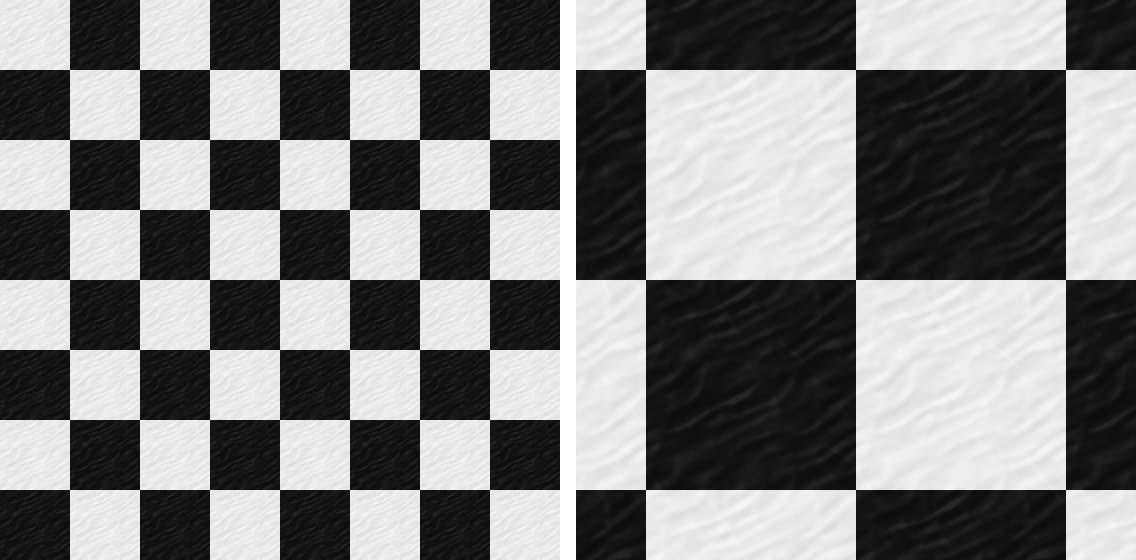
Left, the full canvas; right, a detail of the centre.
Write a Shadertoy shader that draws this pattern.

```glsl
// Black and white checkerboard of embossed, finely creased leather squares.

const float TILES = 8.0;            // squares across and down
const float WHITE_LOW = 0.865;      // shaded and lit tones of each square
const float WHITE_HIGH = 0.96;
const float BLACK_LOW = 0.05;
const float BLACK_HIGH = 0.15;
const float LIGHT_STEP = 0.014;     // relief sampling distance, in squares
const float RELIEF_GAIN = 1.0;
const float VEIN_GAIN = 0.22;
const float WARP = 0.035;           // waviness of the creases

float hash(vec2 p) {
    vec3 q = fract(vec3(p.xyx) * 0.1031);
    q += dot(q, q.yzx + 33.33);
    return fract((q.x + q.y) * q.z);
}

// Value noise that wraps after a whole number of lattice cells.
float wrapNoise(vec2 p, vec2 period, float seed) {
    vec2 cell = floor(p);
    vec2 f = p - cell;
    f = f * f * (3.0 - 2.0 * f);
    vec2 a = mod(cell, period) + seed;
    vec2 b = mod(cell + 1.0, period) + seed;
    return mix(mix(hash(a), hash(vec2(b.x, a.y)), f.x),
               mix(hash(vec2(a.x, b.y)), hash(b), f.x), f.y);
}

// Sharp crests; whole-number shears keep the wrap intact.
float ridge(vec2 p, vec2 freq, float seed) {
    float n = wrapNoise(p * freq, freq, seed);
    float crest = 1.0 - abs(2.0 * n - 1.0);
    return crest * crest;
}

vec2 warped(vec2 p) {
    vec2 freq = vec2(6.0);
    return p + WARP * (vec2(wrapNoise(p * freq, freq, 11.0),
                            wrapNoise(p * freq, freq, 47.0)) - 0.5);
}

// Long creases falling to the right, crossed by shorter rising ones.
float creases(vec2 p) {
    float falling = ridge(vec2(p.x + p.y, p.x), vec2(7.0, 4.0), 5.0);
    float rising = ridge(vec2(p.x - 2.0 * p.y, p.x), vec2(6.0, 5.0), 71.0);
    return 0.55 * falling + 0.45 * rising;
}

float leatherHeight(vec2 p) {
    vec2 q = warped(p);
    float fibres = wrapNoise(vec2(q.x - 2.0 * q.y, q.x) * vec2(11.0, 9.0),
                             vec2(11.0, 9.0), 23.0);
    float grain = wrapNoise(p * 30.0, vec2(30.0), 90.0);
    return creases(q) + 0.55 * fibres + 0.16 * grain;
}

// Signed distance to the nearest square edge, alternating in sign.
vec2 alternate(vec2 p) {
    return 0.5 - abs(mod(p + 0.5, 2.0) - 1.0);
}

void mainImage(out vec4 fragColor, in vec2 fragCoord) {
    vec2 board = fragCoord / iResolution.xy * TILES;
    vec2 p = fract(board);

    // Relief lit from the upper left
    vec2 toLight = LIGHT_STEP * vec2(-0.7, 0.7);
    float slope = leatherHeight(p - toLight) - leatherHeight(p + toLight);
    float vein = creases(warped(p)) - 0.4;
    float light = clamp(0.5 + RELIEF_GAIN * slope + VEIN_GAIN * vein, 0.0, 1.0);

    // Tones of both kinds of square
    float white = mix(WHITE_LOW, WHITE_HIGH, light);
    float black = mix(BLACK_LOW, BLACK_HIGH, light * light);

    // Checker with smoothed edges
    vec2 halfPixel = 0.5 * TILES / iResolution.xy;
    vec2 side = clamp(alternate(board) / halfPixel, -1.0, 1.0);
    float isWhite = 0.5 - 0.5 * side.x * side.y;

    fragColor = vec4(vec3(mix(black, white, isWhite)), 1.0);
}
```
